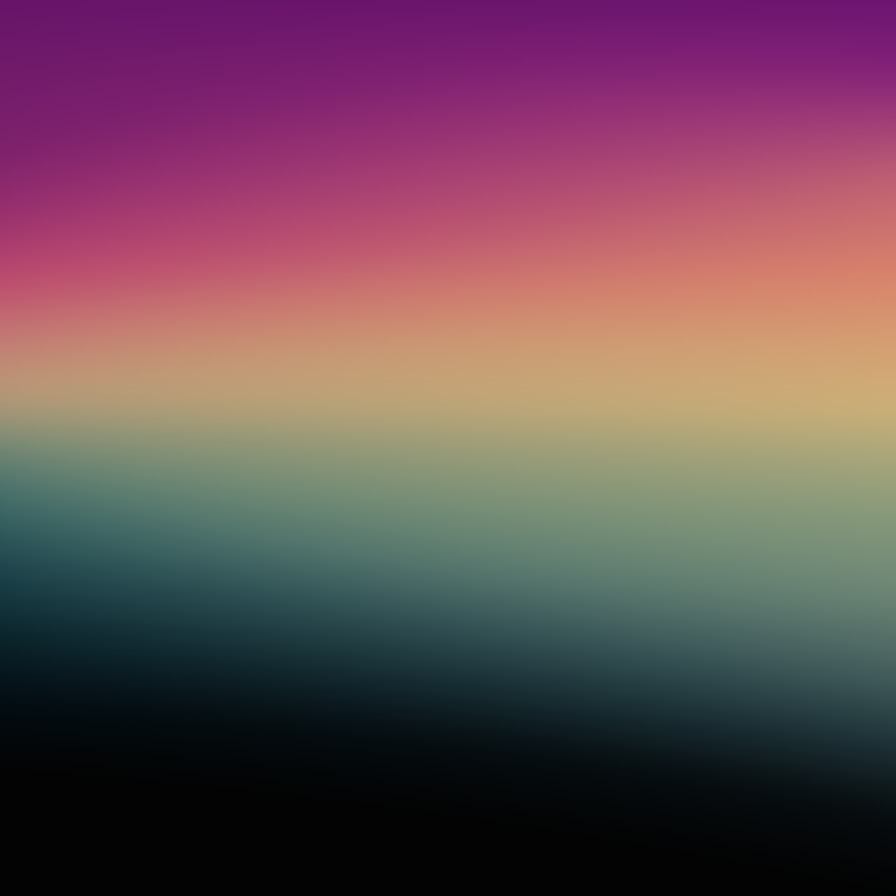
Reproduce this background procedurally as a WebGL 2 fragment shader.

```glsl
#version 300 es
precision highp float;

uniform vec2 u_resolution;
out vec4 fragColor;

// Bend a boundary through its left, middle and right depths
float bend(vec3 depths, float x) {
    float control = 2.0 * depths.y - 0.5 * (depths.x + depths.z);
    return mix(mix(depths.x, control, x), mix(control, depths.z, x), x);
}

// Blend from the previous boundary to the next one
void addBand(inout vec3 color, inout float edge, vec2 p, vec3 depths, vec3 left, vec3 right) {
    float next = bend(depths, p.x);
    vec3 tint = mix(left, right, pow(p.x, 0.8));
    color = mix(color, tint, clamp((p.y - edge) / (next - edge), 0.0, 1.0));
    edge = next;
}

// p.y is the depth below the top edge
vec3 duskGradient(vec2 p) {
    vec3 color = mix(vec3(0.40, 0.08, 0.41), vec3(0.42, 0.08, 0.44), p.x);
    float edge = 0.0;

    // Violet into rose
    addBand(color, edge, p, vec3(0.169, 0.085, 0.078), vec3(0.49, 0.13, 0.42), vec3(0.51, 0.13, 0.47));
    addBand(color, edge, p, vec3(0.241, 0.163, 0.130), vec3(0.60, 0.19, 0.43), vec3(0.62, 0.23, 0.47));
    addBand(color, edge, p, vec3(0.312, 0.260, 0.195), vec3(0.74, 0.29, 0.43), vec3(0.74, 0.37, 0.45));

    // Coral into sand
    addBand(color, edge, p, vec3(0.371, 0.332, 0.306), vec3(0.76, 0.46, 0.45), vec3(0.85, 0.51, 0.42));
    addBand(color, edge, p, vec3(0.423, 0.391, 0.391), vec3(0.74, 0.58, 0.46), vec3(0.83, 0.63, 0.45));
    addBand(color, edge, p, vec3(0.449, 0.449, 0.456), vec3(0.69, 0.60, 0.47), vec3(0.80, 0.69, 0.47));

    // Sage into teal
    addBand(color, edge, p, vec3(0.482, 0.498, 0.510), vec3(0.53, 0.56, 0.46), vec3(0.66, 0.65, 0.48));
    addBand(color, edge, p, vec3(0.521, 0.566, 0.573), vec3(0.36, 0.49, 0.44), vec3(0.53, 0.60, 0.48));
    addBand(color, edge, p, vec3(0.573, 0.632, 0.664), vec3(0.22, 0.39, 0.39), vec3(0.42, 0.52, 0.46));

    // Teal into darkness
    addBand(color, edge, p, vec3(0.638, 0.697, 0.755), vec3(0.11, 0.26, 0.29), vec3(0.26, 0.36, 0.36));
    addBand(color, edge, p, vec3(0.710, 0.762, 0.827), vec3(0.04, 0.14, 0.17), vec3(0.12, 0.20, 0.22));
    addBand(color, edge, p, vec3(0.781, 0.827, 0.905), vec3(0.01, 0.05, 0.07), vec3(0.03, 0.05, 0.06));
    addBand(color, edge, p, vec3(0.859, 0.911, 1.000), vec3(0.01), vec3(0.01));
    return color;
}

void main() {
    vec2 uv = gl_FragCoord.xy / u_resolution;
    vec2 p = vec2(uv.x, 1.0 - uv.y);

    // Soften the joins with a weighted vertical blur
    vec3 color = vec3(0.0);
    for (int i = -3; i <= 3; i++) {
        float weight = (4.0 - abs(float(i))) / 16.0;
        color += weight * duskGradient(p + vec2(0.0, 0.01 * float(i)));
    }
    fragColor = vec4(color, 1.0);
}
```
